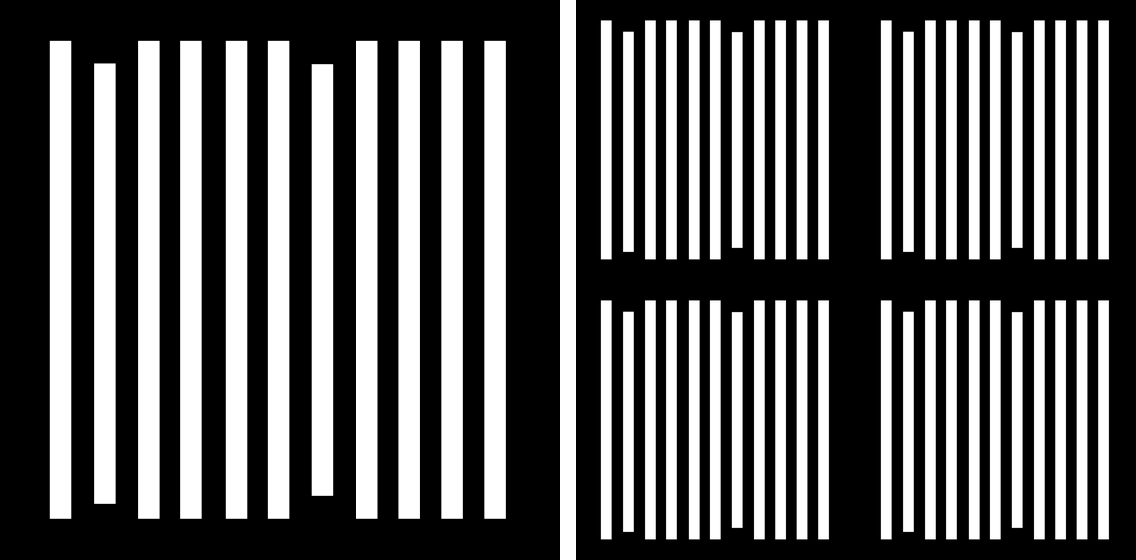
Left, the tile; right, the same tile 2 across and 2 down.
A three.js fragment shader for this pattern:

```glsl
// Eleven upright white bars on black, slightly unevenly spaced, every fifth one short.
// A loop places each bar at a regular pitch plus a small nudge and adds its box coverage.
// The black margin on all four sides lets the tile repeat without a seam.

#define BAR_COUNT 11
#define BAR_WIDTH 0.0384
#define FIRST_CENTER 0.1081
#define PITCH 0.0776
#define NUDGE_UNIT 0.001
#define LONG_SPAN vec2(0.0736, 0.9271)
#define SHORT_SPAN_A vec2(0.1003, 0.8867)
#define SHORT_SPAN_B vec2(0.1146, 0.8854)
#define BAR_COLOR vec3(1.0)
#define GROUND_COLOR vec3(0.0)

varying vec2 vUv;

// Smoothed membership of x in the interval span, with an edge one pixel wide
float inside(float x, vec2 span, float pixel) {
  float depth = min(x - span.x, span.y - x);
  return clamp(depth / pixel + 0.5, 0.0, 1.0);
}

// Bottom and top of a bar: the second of every five is short
vec2 barSpan(int index) {
  float i = float(index);
  bool isShort = abs(mod(i, 5.0) - 1.0) < 0.5;
  vec2 shortSpan = i < 5.0 ? SHORT_SPAN_A : SHORT_SPAN_B;
  return isShort ? shortSpan : LONG_SPAN;
}

void main() {
  vec2 pixel = max(fwidth(vUv), vec2(1e-5));

  // Sideways nudge of each bar, four bars per column
  mat4 nudges = mat4(
    0.0, 1.6, 2.5, 0.0,
    3.9, 1.4, 2.1, 3.6,
    1.8, 0.8, 0.0, 0.0,
    0.0, 0.0, 0.0, 0.0);

  // Union of all bars
  float coverage = 0.0;
  for (int i = 0; i < BAR_COUNT; i++) {
    float nudge = nudges[i / 4][i - 4 * (i / 4)] * NUDGE_UNIT;
    float center = FIRST_CENTER + PITCH * float(i) + nudge;
    vec2 sides = center + vec2(-0.5, 0.5) * BAR_WIDTH;
    float bar = inside(vUv.x, sides, pixel.x) * inside(vUv.y, barSpan(i), pixel.y);
    coverage = max(coverage, bar);
  }

  gl_FragColor = vec4(mix(GROUND_COLOR, BAR_COLOR, coverage), 1.0);
}
```
